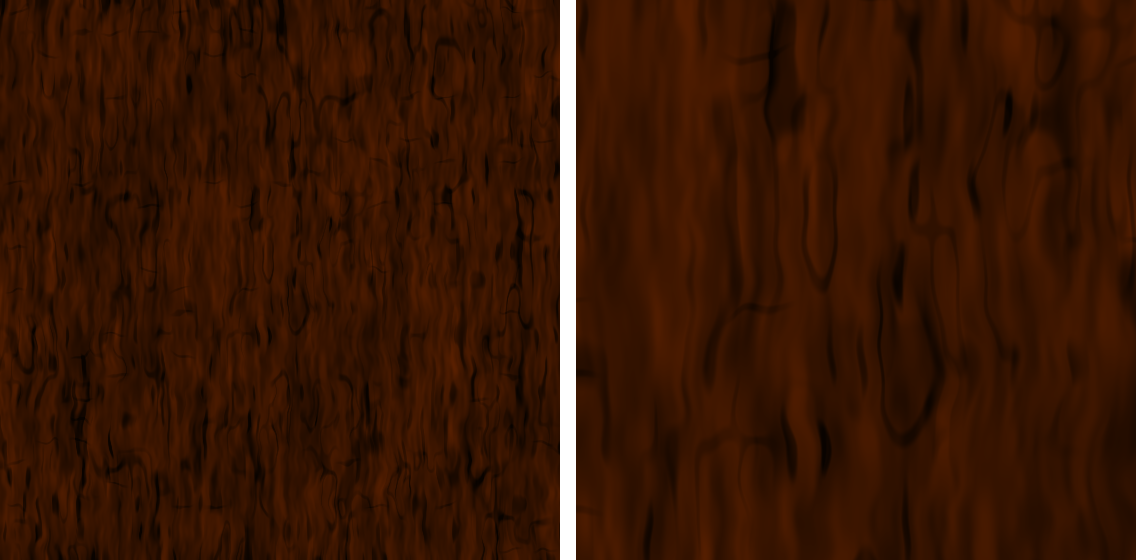
Left, the full canvas; right, a detail of the centre.
Give the GLSL for this texture, as a WebGL 1 fragment shader.

```glsl
precision highp float;
uniform vec2 u_resolution;

float hash(vec2 p) {
  vec3 q = fract(p.xyx * vec3(0.1031, 0.1030, 0.0973));
  q += dot(q, q.yzx + 33.33);
  return fract((q.x + q.y) * q.z);
}

float noise(vec2 p) {
  vec2 cell = floor(p), f = fract(p);
  f = f * f * (3.0 - 2.0 * f);
  return mix(mix(hash(cell), hash(cell + vec2(1.0, 0.0)), f.x),
             mix(hash(cell + vec2(0.0, 1.0)), hash(cell + 1.0), f.x), f.y);
}

// Thin wandering line along the middle level of stretched noise
float crack(vec2 p, vec2 scale, float width) {
  return 1.0 - smoothstep(0.2 * width, width, abs(noise(p * scale) - 0.5));
}

// Rare short fissures lying across the grain, one per chosen cell
float crossFissure(vec2 p) {
  vec2 g = p * vec2(17.0, 26.0);
  vec2 cell = floor(g), f = fract(g) - 0.5;
  float present = step(0.86, hash(cell + 71.0));
  float slope = hash(cell + 13.0) - 0.5;
  float bend = 0.3 * (noise(p * 60.0 + 5.0) - 0.5);
  float across = abs(f.y - slope * f.x - bend);
  float taper = 1.0 - smoothstep(0.1, 0.42, abs(f.x));
  return present * taper * (1.0 - smoothstep(0.02, 0.09, across));
}

void main() {
  vec2 p = gl_FragCoord.xy / u_resolution.y;

  // Gentle sideways drift of the fibres
  vec2 q = p;
  q.x += 0.010 * (noise(p * vec2(14.0, 18.0) + 3.0) - 0.5);
  q.x += 0.005 * (noise(p * vec2(45.0, 50.0) + 9.0) - 0.5);

  // Layered grain, from broad stains to fine fibres
  float tone = 0.214;
  tone += 0.060 * (noise(q * vec2(9.0, 3.5) + 17.0) - 0.5);
  tone += 0.085 * (noise(q * vec2(42.0, 8.0) + 29.0) - 0.5);
  tone += 0.110 * (noise(q * vec2(105.0, 17.0) + 41.0) - 0.5);
  tone += 0.065 * (noise(q * vec2(210.0, 42.0) + 53.0) - 0.5);

  // Bright flakes
  float flakeZone = smoothstep(0.45, 0.75, noise(q * vec2(16.0, 7.0) + 67.0));
  tone += 0.045 * flakeZone * smoothstep(0.66, 0.82, noise(q * vec2(85.0, 14.0) + 83.0));

  // Dark slits and cracks
  float slitZone = 0.4 + 0.9 * noise(q * vec2(12.0, 6.0) + 97.0);
  float slit = smoothstep(0.70, 0.92, noise(q * vec2(115.0, 20.0) + 109.0));
  float crackZone = smoothstep(0.48, 0.78, noise(q * vec2(32.0, 13.0) + 127.0));
  float cracks = crack(q + 2.3, vec2(46.0, 12.0), 0.10);
  float veins = crack(q + 5.7, vec2(70.0, 24.0), 0.12)
              * smoothstep(0.55, 0.8, noise(q * vec2(24.0, 17.0) + 139.0));
  tone -= 0.11 * slit * slitZone + 0.09 * cracks * crackZone + 0.05 * veins;
  tone -= 0.06 * crossFissure(q);

  tone = clamp(tone, 0.035, 0.38);
  gl_FragColor = vec4(tone * vec3(1.0, 0.355, 0.0), 1.0);
}
```
